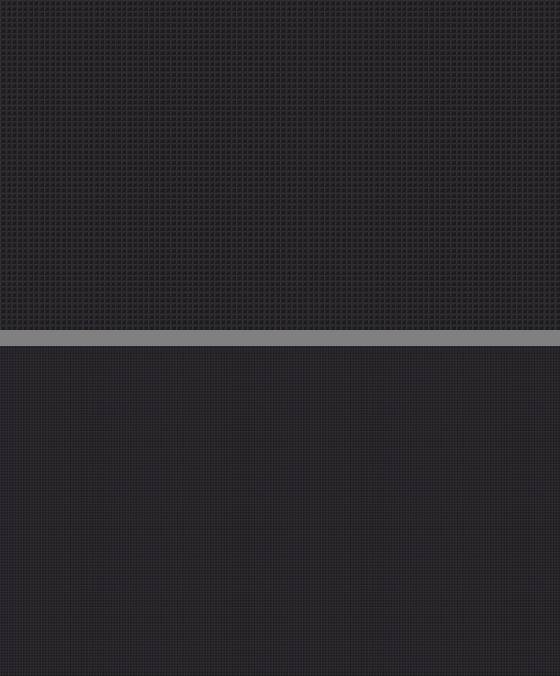
Top: one tile. Bottom: repeated 2 by 2.
Give the GLSL for this pattern, as a WebGL 2 fragment shader.

```glsl
#version 300 es
precision highp float;
// Dark grid of small square tiles with thin grey joints and softly lit upper-left corners.

uniform vec2 u_resolution;
out vec4 fragColor;

const vec2 REPEATS = vec2(102.0, 60.0);     // whole cells across and down
const float LINE_WIDTH = 0.2;               // joint width, in cells
const float BEVEL_WIDTH = 0.2;              // bevel thickness, in cells
const float BEVEL_LENGTH = 0.6;             // bevel reach along each side, in cells
const float CROSSING_DIM = 1.0;             // how far crossings fade to the bevel tone
const float EDGE_SOFTNESS = 0.3;            // filter width, in output samples
const vec3 FACE_COLOR = vec3(0.11, 0.11, 0.12);
const vec3 BEVEL_COLOR = vec3(0.16, 0.15, 0.16);
const vec3 JOINT_COLOR = vec3(0.205, 0.185, 0.215);

// Box-filtered coverage of a band that repeats once per cell.
float band(float t, float start, float width, float footprint) {
    float offset = fract(t - start - 0.5 * width + 0.5) - 0.5;
    float hi = min(offset + 0.5 * footprint, 0.5 * width);
    float lo = max(offset - 0.5 * footprint, -0.5 * width);
    return clamp((hi - lo) / footprint, 0.0, 1.0);
}

void main() {
    // Cell coordinates, counted from the left and from the top
    vec2 uv = gl_FragCoord.xy / u_resolution;
    vec2 cell = vec2(uv.x, 1.0 - uv.y) * REPEATS;
    vec2 footprint = EDGE_SOFTNESS * REPEATS / u_resolution;

    // Joints along the left and top sides of each cell
    float vertical = band(cell.x, 0.0, LINE_WIDTH, footprint.x);
    float horizontal = band(cell.y, 0.0, LINE_WIDTH, footprint.y);
    float crossing = vertical * horizontal;
    float joint = vertical + horizontal - crossing;

    // Lit bevel, equally strong along the left and top of the face
    float leftBevel = band(cell.x, LINE_WIDTH, BEVEL_WIDTH, footprint.x)
                    * band(cell.y, LINE_WIDTH, BEVEL_LENGTH, footprint.y);
    float topBevel = band(cell.y, LINE_WIDTH, BEVEL_WIDTH, footprint.y)
                   * band(cell.x, LINE_WIDTH, BEVEL_LENGTH, footprint.x);

    vec3 color = mix(FACE_COLOR, BEVEL_COLOR, max(leftBevel, topBevel));
    color = mix(color, JOINT_COLOR, joint);
    color = mix(color, BEVEL_COLOR, crossing * CROSSING_DIM);
    fragColor = vec4(color, 1.0);
}
```
